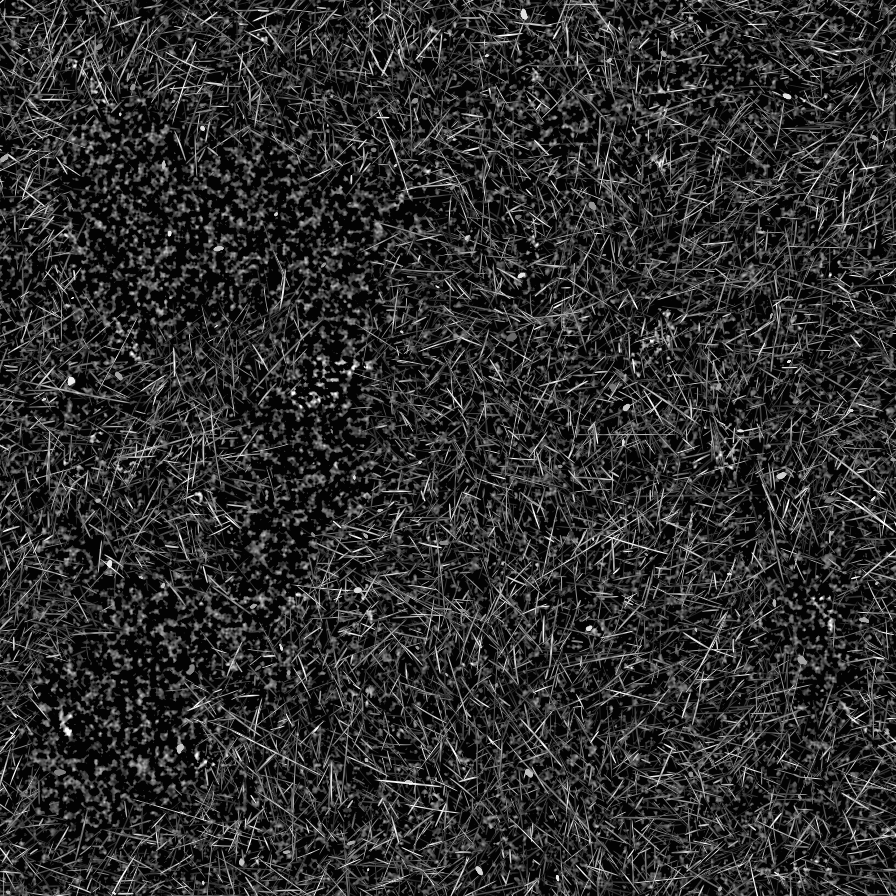
Write a WebGL 1 fragment shader that draws this texture map.

```glsl
precision highp float;
// Dry straw scattered over dark crumbly soil, in greys.
// Thresholded noise makes the soil; jittered grids of thin bent needles
// gather in patches chosen by slow noise, with a few pale pebbles on top.

uniform vec2 u_resolution;

#define PATCH_SCALE 5.0
#define PATCH_LEVEL 0.47
#define GRAIN_SCALE 205.0
#define SOIL_CONTRAST 1.5
#define NEEDLES 4
#define NEEDLE_WIDTH 0.00075
#define NEEDLE_GLOW 0.75
#define PEBBLE_CELLS 19.0
#define PEBBLE_SHARE 0.38

vec4 hash4(vec2 p) {
  vec4 q = fract(p.xyxy * vec4(0.1031, 0.1030, 0.0973, 0.1099));
  q += dot(q, q.wzxy + 33.33);
  return fract((q.xxyz + q.yzzw) * q.zywx);
}

float noise(vec2 p) {
  vec2 i = floor(p), f = fract(p);
  f = f * f * (3.0 - 2.0 * f);
  vec2 e = vec2(1.0, 0.0);
  return mix(mix(hash4(i).x, hash4(i + e.xy).x, f.x),
             mix(hash4(i + e.yx).x, hash4(i + e.xx).x, f.x), f.y);
}

vec2 turn(vec2 v, float angle) {
  float c = cos(angle), s = sin(angle);
  return vec2(c * v.x + s * v.y, c * v.y - s * v.x);
}

// Amount of straw cover: patchy, and fuller towards the borders
float strawCover(vec2 p) {
  vec2 edge = abs(p - 0.5) * 2.0;
  float n = 0.65 * noise(p * PATCH_SCALE + 7.3) + 0.35 * noise(p * PATCH_SCALE * 2.6);
  n += 0.25 * smoothstep(0.75, 1.0, max(edge.x, edge.y));
  return smoothstep(PATCH_LEVEL - 0.12, PATCH_LEVEL + 0.1, n);
}

// Brightest needle at p from one jittered grid
float straw(vec2 p, float cells, float px) {
  float light = 0.0;
  vec2 home = floor(p * cells);
  for (int y = -1; y <= 1; y++)
  for (int x = -1; x <= 1; x++) {
    vec2 cell = home + vec2(float(x), float(y));
    float lean = 0.65 + 3.6 * (noise((cell + 0.5) / cells * 9.0) - 0.5);
    for (int k = 0; k < NEEDLES; k++) {
      vec2 seed = cell + float(k) * 37.7 + cells * 5.3;
      vec4 a = hash4(seed), b = hash4(seed + 91.7);
      vec2 centre = (cell + a.xy) / cells;
      vec2 d = turn(p - centre, lean + (a.z - 0.5) * 2.2);
      float halfLength = mix(0.25, 0.9, a.w * a.w) / cells;
      float along = d.x / halfLength;
      d.y += (b.x - 0.5) * 0.1 * halfLength * along * along;
      float width = NEEDLE_WIDTH * mix(0.6, 1.5, b.y * b.y) * (1.0 - 0.5 * along * along);
      float cover = clamp((width - abs(d.y)) / px + 0.5, 0.0, 1.0)
                  * smoothstep(1.0, 0.8, abs(along));
      if (cover > 0.0 && b.z < strawCover(centre))
        light = max(light, cover * (0.2 + NEEDLE_GLOW * b.w * b.w));
    }
  }
  return light;
}

// Sparse rounded pebbles and seeds
float pebbles(vec2 p, float px) {
  float light = 0.0;
  vec2 home = floor(p * PEBBLE_CELLS);
  for (int y = -1; y <= 1; y++)
  for (int x = -1; x <= 1; x++) {
    vec2 cell = home + vec2(float(x), float(y));
    vec4 a = hash4(cell + 311.0), b = hash4(cell + 517.0);
    vec2 d = turn(p - (cell + a.xy) / PEBBLE_CELLS, a.z * 3.14);
    d.y *= mix(1.2, 2.4, b.x);
    float radius = mix(0.002, 0.0066, b.y * b.y) + 0.003 * (noise(p * 260.0) - 0.5);
    float cover = clamp((radius - length(d)) / px + 0.5, 0.0, 1.0);
    light = max(light, cover * step(a.w, PEBBLE_SHARE) * mix(0.4, 0.95, b.z));
  }
  return light;
}

void main() {
  float px = 1.0 / min(u_resolution.x, u_resolution.y);
  vec2 p = gl_FragCoord.xy * px;
  float cover = strawCover(p);

  // Soil: crisp crumbs broken by finer grit, sparser beneath straw
  float grain = 0.62 * noise(p * GRAIN_SCALE)
              + 0.38 * noise(turn(p, 0.7) * GRAIN_SCALE * 1.9 + 40.0);
  float rise = grain - mix(0.49, 0.57, cover);
  float soil = smoothstep(0.0, 0.05, rise) * (0.06 + SOIL_CONTRAST * rise);
  soil *= mix(0.75, 1.2, noise(p * 420.0 + 3.0));

  // A few slightly paler crumbs in small clusters
  float cluster = smoothstep(0.82, 0.96, noise(p * 27.0 + 13.0));
  soil *= 1.0 + 0.9 * cluster;

  // Straw in four lengths, unevenly lit along each blade
  float needles = max(max(straw(p, 10.0, px), straw(p, 17.0, px)),
                      max(straw(p, 28.0, px), straw(p, 44.0, px)));
  needles *= 0.6 + 0.65 * noise(p * 150.0 + 5.0);

  float grey = max(max(soil, needles), pebbles(p, px));
  gl_FragColor = vec4(vec3(0.012 + 0.98 * min(grey, 1.0)), 1.0);
}
```
